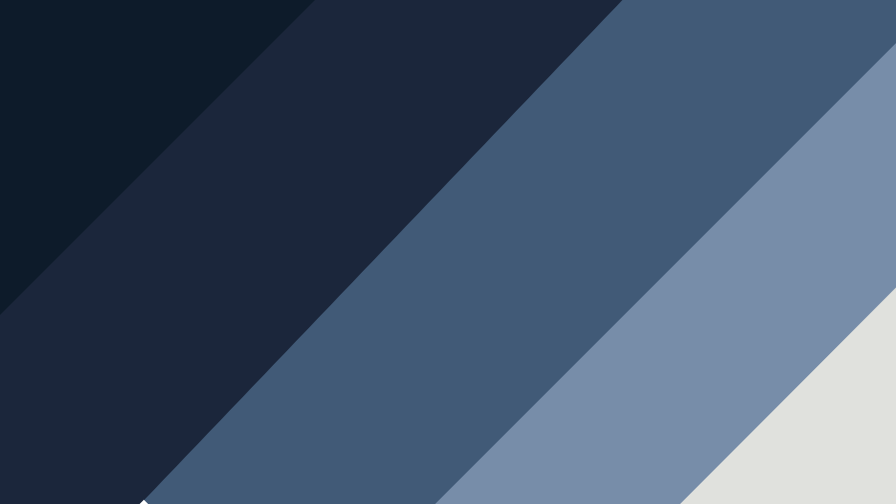
This background is drawn by a WebGL 2 fragment shader. Its source:

```glsl
#version 300 es
precision highp float;

uniform vec2 u_resolution;
out vec4 outColor;

// Coverage of the area where a signed distance is positive
float cover(float dist) {
    return clamp(dist * u_resolution.y + 0.5, 0.0, 1.0);
}

// Coverage right of a slanted line that meets the bottom at foot
float rightOf(vec2 p, float foot, float lean) {
    return cover((p.x - foot - lean * p.y) / length(vec2(1.0, lean)));
}

void main() {
    // Canvas height is one unit
    vec2 p = gl_FragCoord.xy / u_resolution.y;
    p.x *= 16.0 / 9.0 * u_resolution.y / u_resolution.x;

    // Diagonal bands from dark upper left to pale lower right
    vec3 color = vec3(0.051, 0.106, 0.165);
    color = mix(color, vec3(0.106, 0.149, 0.231), rightOf(p, -0.375, 1.0));
    color = mix(color, vec3(0.255, 0.353, 0.467), rightOf(p, 0.2785, 0.9565));
    color = mix(color, vec3(0.467, 0.553, 0.663), rightOf(p, 0.8634, 1.0));
    color = mix(color, vec3(0.878, 0.882, 0.867), rightOf(p, 1.3495, 0.997));

    // Small white peak at the foot of the second edge
    float peak = (0.0085 - abs(p.x - 0.2855) - p.y) * 0.7071;
    color = mix(color, vec3(1.0), cover(peak));

    outColor = vec4(color, 1.0);
}
```
